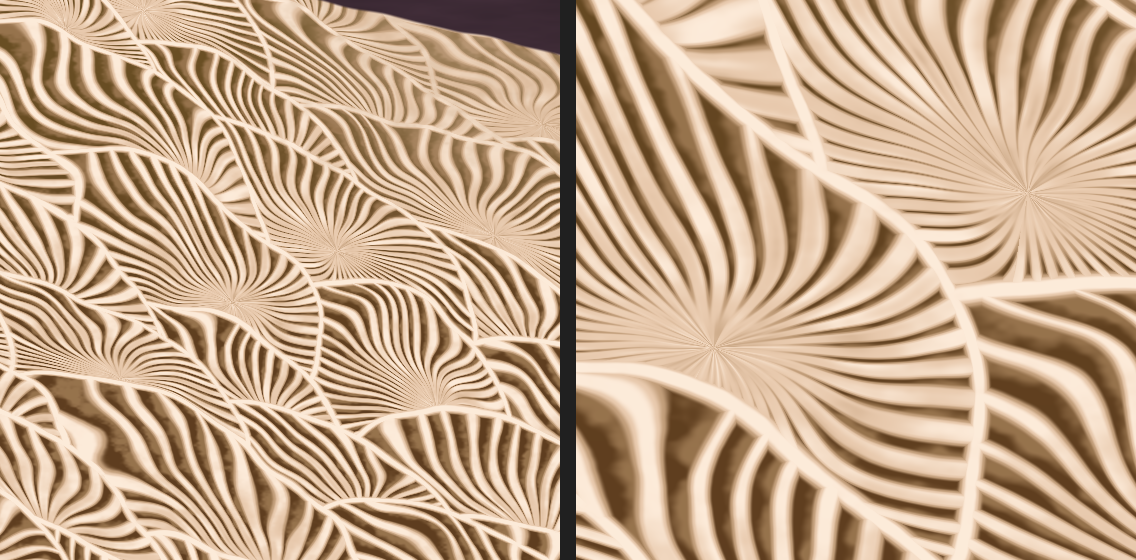
Left, the full canvas; right, a detail of the centre.
This texture is drawn by a Shadertoy shader. Its source:

```glsl
const vec3 LIGHT = vec3(0.99, 0.92, 0.85);
const vec3 CREAM = vec3(0.91, 0.79, 0.68);
const vec3 TAN = vec3(0.76, 0.62, 0.48);
const vec3 OCHRE = vec3(0.59, 0.45, 0.30);
const vec3 BROWN = vec3(0.37, 0.24, 0.12);
const vec3 OLIVE = vec3(0.42, 0.32, 0.14);
const vec3 DUSK = vec3(0.23, 0.16, 0.20);
const float TILT = 0.44;                  // slope of the lobes, radians
const vec2 SPACING = vec2(0.52, 0.155);   // distance between lobe hubs
const vec2 LOBE_SIZE = vec2(0.38, 0.24);  // half axes of a lobe
const vec2 FAN_SHIFT = vec2(0.38, 0.20);  // where the ridges converge
const vec2 FAN_VARY = vec2(0.45, 0.15);
const float RIDGES_MIN = 27.0;
const float RIDGES_VARY = 15.0;
const float RIM_WIDTH = 0.0062;
const float WARP = 0.085;
const float TAU = 6.2831853;

vec2 hash22(vec2 p) {
    vec3 q = fract(p.xyx * vec3(0.1031, 0.1030, 0.0973));
    q += dot(q, q.yzx + 33.33);
    return fract((q.xx + q.yz) * q.zy);
}

float noise(vec2 p) {
    vec2 i = floor(p), f = fract(p);
    f = f * f * (3.0 - 2.0 * f);
    float low = mix(hash22(i).x, hash22(i + vec2(1, 0)).x, f.x);
    float high = mix(hash22(i + vec2(0, 1)).x, hash22(i + vec2(1, 1)).x, f.x);
    return mix(low, high, f.y);
}

float fbm(vec2 p) {
    return 0.55 * noise(p) + 0.3 * noise(p * 2.1 + 7.3) + 0.15 * noise(p * 4.3 + 3.1);
}

// Tilted plane, with lobes shrinking towards the top
vec2 toLobePlane(vec2 p) {
    vec2 bend = vec2(noise(p * 4.0 + 2.0), noise(p * 4.0 + 19.0)) - 0.5;
    vec2 ripple = vec2(noise(p * 13.0 + 5.0), noise(p * 13.0 + 31.0)) - 0.5;
    p += WARP * bend + 0.2 * WARP * ripple;
    float c = cos(TILT), s = sin(TILT);
    vec2 q = vec2(c * p.x - s * p.y, s * p.x + c * p.y);
    return vec2(q.x * (1.0 + 0.25 * q.y), q.y * (1.0 + 0.2 * q.y));
}

// Front lobe at q: local position in unit-circle space, its id and the rim
void findLobe(vec2 q, out vec2 local, out vec2 id, out float rim) {
    float baseRow = floor(q.y / SPACING.y);
    bool found = false;
    rim = 0.0;
    local = vec2(0.5);
    id = vec2(0.0);
    for (float k = -2.0; k <= 2.0; k++) {
        float row = baseRow + k;
        float stagger = 0.5 * mod(row, 2.0);
        float baseColumn = floor(q.x / SPACING.x - stagger + 0.5);
        for (float j = -1.0; j <= 1.0; j++) {
            if (found) continue;
            vec2 cell = vec2(baseColumn + j, row);
            vec2 rnd = hash22(cell + 41.0);
            vec2 hub = (cell + vec2(stagger, 0.0) + (rnd - 0.5) * vec2(0.4, 0.6)) * SPACING;
            vec2 size = LOBE_SIZE * (0.86 + vec2(0.4, 0.25) * rnd.yx);
            vec2 e = (q - hub) / size;
            float r = length(e);
            float edge = r * (r - 1.0) / max(length(e / size), 0.001);
            rim = max(rim, 1.0 - smoothstep(0.3 * RIM_WIDTH, 1.8 * RIM_WIDTH, abs(edge)));
            local = e;
            id = cell;
            found = r < 1.0;
        }
    }
}

// Ridges fanning out from the hub; x is height, y the lit side of a gap
vec2 ridges(vec2 local, vec2 id) {
    vec2 rnd = hash22(id + 87.0);
    vec2 fan = local - FAN_SHIFT - FAN_VARY * (rnd - 0.5);
    float r = length(fan);
    float angle = atan(fan.x, fan.y);
    float curl = 0.14 * sin(4.5 * r + TAU * rnd.x) + 0.35 * (noise(local * 2.8 + id * 5.7) - 0.5);
    angle = angle * (1.0 + 0.12 * r) + curl;
    float phase = angle / TAU * floor(RIDGES_MIN + RIDGES_VARY * rnd.y);
    float across = fract(phase);
    float offCentre = abs(across - 0.5) * 2.0;
    float width = mix(0.78, 0.40, smoothstep(0.15, 0.85, r));
    width += 0.3 * (noise(local * 4.0 + id * 3.1) - 0.5);
    float height = 1.0 - smoothstep(width - 0.32, width + 0.30, offCentre);
    float streak = noise(vec2(angle * 14.0, r * 4.0) + id);
    height *= 1.0 - 0.35 * streak * smoothstep(0.9, 0.3, r);
    height = mix(0.55 + 0.35 * streak, height, smoothstep(0.06, 0.28, r));
    return vec2(height, sin(TAU * across));
}

void mainImage(out vec4 fragColor, in vec2 fragCoord) {
    vec2 uv = fragCoord / iResolution.xy;
    vec2 local, id;
    float rim;
    findLobe(toLobePlane(uv), local, id, rim);
    vec2 ridge = ridges(local, id);
    float grain = fbm(uv * vec2(38.0, 60.0));

    // Shaded gaps, then pale ridges and rims
    vec3 floorColor = mix(BROWN, OLIVE, 0.8 * smoothstep(0.3, 0.9, uv.y));
    float lit = 0.42 + 0.4 * ridge.y + 1.5 * (grain - 0.5);
    floorColor = mix(floorColor, OCHRE, smoothstep(0.1, 0.9, lit));
    float height = max(ridge.x - 0.16 * grain, rim * (0.8 + 0.3 * grain));
    vec3 color = mix(floorColor, TAN, smoothstep(0.0, 0.38, height));
    color = mix(color, CREAM, smoothstep(0.36, 0.68, height));
    color = mix(color, LIGHT, smoothstep(0.66, 0.93, height));

    // Sandy, softer ground near the upper right
    float sand = smoothstep(0.5, 0.08, distance(uv, vec2(0.85, 1.0)) + 0.25 * (grain - 0.5));
    color = mix(color, mix(TAN, CREAM, grain), 0.5 * sand);

    // Dark corner beyond the curved horizon
    float x = uv.x - 0.56;
    float horizon = 1.0 - 0.2 * x - 0.05 * x * x + 0.006 * (noise(uv * 16.0) - 0.5);
    vec3 dusk = DUSK * (0.9 + 0.25 * fbm(uv * vec2(8.0, 45.0)));
    color = mix(color, dusk, smoothstep(-0.003, 0.003, uv.y - horizon));
    fragColor = vec4(color, 1.0);
}
```
